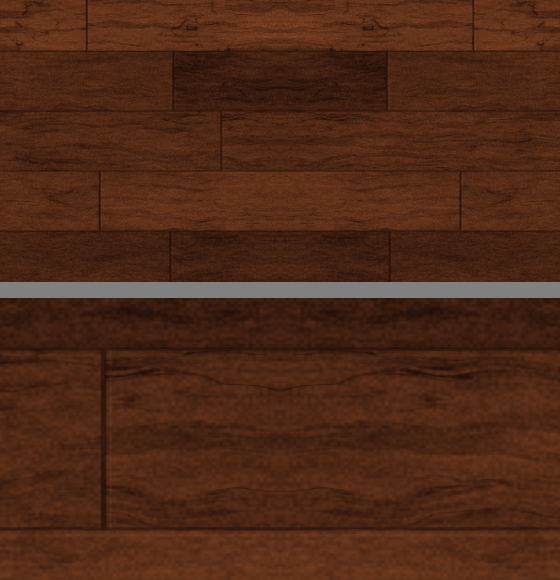
Top, the full canvas; bottom, a detail of the centre.
This texture is drawn by a Shadertoy shader. Its source:

```glsl
// Dark stained plank floor: five rows of boards with staggered butt joints.
// Each board has its own tone; stretched value noise makes fibres and blotches,
// and broken contour lines of noise make the dark figure, mirrored about the middle.

const int ROWS = 5;
const float FIRST_SEAM = 0.181;      // height of the lowest seam
const float ROW_PITCH = 0.2125;      // distance between seams
const float SEAM_HALF = 0.0020;      // half widths, in canvas heights
const float JOINT_HALF = 0.0032;
const float SEAM_DEPTH = 0.66;       // how far the gaps darken
const float JOINT_DEPTH = 0.90;
const vec3 DARK_STAIN = vec3(0.185, 0.085, 0.048);
const vec3 LIGHT_STAIN = vec3(0.460, 0.240, 0.122);
const vec3 GAP_COLOR = vec3(0.125, 0.056, 0.036);

// Per row, bottom to top: joints as a share of the width (2.0 = none)
const float LEFT_JOINT[ROWS] = float[](0.304, 0.178, 0.395, 0.309, 0.155);
const float RIGHT_JOINT[ROWS] = float[](0.696, 0.822, 2.0, 0.691, 0.845);
// Tone of the outer and the middle boards, from dark 0 to light 1
const float OUTER_TONE[ROWS] = float[](0.33, 0.62, 0.52, 0.42, 0.79);
const float MIDDLE_TONE[ROWS] = float[](0.29, 0.64, 0.53, 0.22, 0.82);
// Strength and vertical frequency of the dark figure
const float FIGURE[ROWS] = float[](0.12, 0.21, 0.25, 0.14, 0.38);
const float FIGURE_FREQ[ROWS] = float[](38.0, 34.0, 32.0, 24.0, 22.0);

float hash(vec2 p) {
    vec3 q = fract(p.xyx * 0.1031);
    q += dot(q, q.yzx + 33.33);
    return fract((q.x + q.y) * q.z);
}

float noise(vec2 p) {
    vec2 i = floor(p), f = fract(p);
    f = f * f * (3.0 - 2.0 * f);
    return mix(mix(hash(i), hash(i + vec2(1, 0)), f.x),
               mix(hash(i + vec2(0, 1)), hash(i + vec2(1, 1)), f.x), f.y);
}

float fbm(vec2 p) {
    float sum = 0.0, amp = 0.533;
    for (int i = 0; i < 4; i++) {
        sum += amp * noise(p);
        p = p * 2.03 + 17.3;
        amp *= 0.5;
    }
    return sum;
}

// Coverage of a line of the given half width at distance d
float line(float d, float halfWidth, float px) {
    return 1.0 - smoothstep(halfWidth - 0.9 * px, halfWidth + 0.9 * px, abs(d));
}

// Wood tone at g, a board-local point in canvas heights
float woodTone(vec2 g, int row) {
    float bend = 0.035 * (fbm(g * vec2(5.0, 6.0)) - 0.5);
    bend += 0.014 * (noise(g * vec2(15.0, 14.0)) - 0.5);
    vec2 w = g + vec2(0.0, bend);
    float tone = 0.33 * (fbm(g * vec2(3.5, 9.0)) - 0.5);      // blotches
    tone += 0.28 * (fbm(w * vec2(8.0, 50.0)) - 0.5);          // long grain
    tone += 0.20 * (noise(w * vec2(50.0, 200.0)) - 0.5);      // fibres
    tone += 0.27 * (noise(g * vec2(230.0, 258.0)) - 0.5);     // pores

    // Contour lines, faded in patches and broken up along their length
    float freqX = row == ROWS - 1 ? 9.0 : 5.0;
    float d = abs(fbm(w * vec2(freqX, FIGURE_FREQ[row])) - 0.5);
    float patches = smoothstep(0.36, 0.62, fbm(g * vec2(4.5, 11.0) + 41.0));
    float broken = smoothstep(0.2, 0.7, noise(g * vec2(24.0, 55.0) + 9.0));
    float vein = 1.0 - smoothstep(0.0, 0.042, d);
    float shade = 1.0 - smoothstep(0.0, 0.14, d);
    tone -= FIGURE[row] * patches * (1.15 * vein * broken + 0.35 * shade);

    // Wavy streaks all over the board
    float streak = smoothstep(0.54, 0.70, fbm(w * vec2(4.5, 64.0) + 73.0));
    return tone - 0.8 * FIGURE[row] * streak;
}

void mainImage(out vec4 fragColor, in vec2 fragCoord) {
    float px = 1.0 / iResolution.y;
    float aspect = iResolution.x * px;
    vec2 p = fragCoord * px;

    // Locate the row and the board
    float level = (p.y - FIRST_SEAM) / ROW_PITCH + 1.0;
    int row = clamp(int(floor(level)), 0, ROWS - 1);
    float leftD = p.x - LEFT_JOINT[row] * aspect;
    float rightD = p.x - RIGHT_JOINT[row] * aspect;
    bool middle = leftD > 0.0 && rightD < 0.0;

    // Mirrored grain, shifted to a fresh part of the noise for each board
    vec2 g = vec2(abs(p.x - 0.5 * aspect), p.y);
    g += vec2(float(row) * 3.7 + 2.0, middle ? 5.3 : 1.9);
    float tone = middle ? MIDDLE_TONE[row] : OUTER_TONE[row];
    tone += woodTone(g, row);

    // Distances to the nearest seam and joint; positive is above or to the right
    float seamD = (level - floor(level + 0.5)) * ROW_PITCH;
    if (level < 0.5 || level > float(ROWS) - 0.5) seamD = 1.0;
    float jointD = abs(leftD) < abs(rightD) ? leftD : rightD;

    // Eased board edges: soft shade, then a faint lit bevel
    tone -= 0.13 * exp(-abs(seamD) / 0.010) + 0.06 * exp(-abs(jointD) / 0.010);
    tone += 0.10 * line(seamD + 0.007, 0.0016, px);
    tone += 0.14 * line(jointD - 0.008, 0.0016, px);

    vec3 color = mix(DARK_STAIN, LIGHT_STAIN, clamp(tone, -0.15, 1.15));
    float wear = 0.55 + 0.45 * noise(p * vec2(22.0, 20.0));
    float gap = max(SEAM_DEPTH * line(seamD, SEAM_HALF, px),
                    JOINT_DEPTH * line(jointD, JOINT_HALF, px));
    fragColor = vec4(mix(color, GAP_COLOR, gap * wear), 1.0);
}
```
